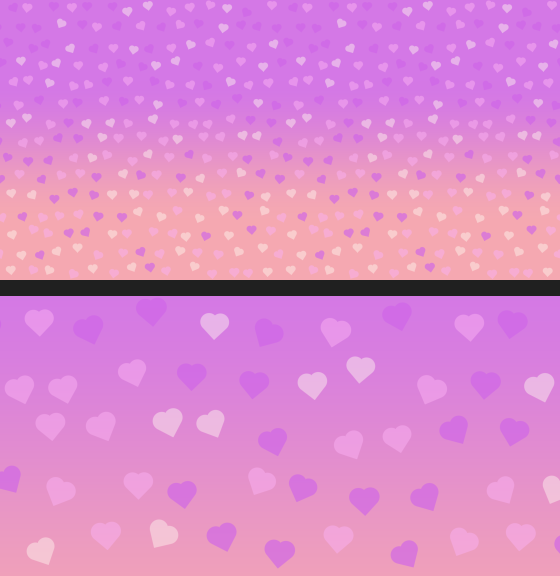
Top, the full canvas; bottom, a detail of the centre.
This pattern is drawn by a WebGL 2 fragment shader. Its source:

```glsl
#version 300 es
precision highp float;
// Confetti of small tilted hearts over a soft orchid-to-salmon gradient.
// Hearts sit on a staggered, jittered grid that repeats once per canvas height;
// each is a distance function in one of three translucent tints.
uniform vec2 u_resolution;
out vec4 fragColor;

const vec2 GRID = vec2(14.0, 15.0); // hearts per square tile

vec3 hash3(vec2 p) {
  vec3 q = fract(vec3(p.xyx) * vec3(0.1031, 0.1030, 0.0973) + 0.37);
  q += dot(q, q.yxz + 33.33);
  return fract((q.xxy + q.yzz) * q.zyx);
}

float dot2(vec2 v) { return dot(v, v); }

// Heart with its tip at the origin, about 1.2 wide and 1.1 high
float heartDistance(vec2 p) {
  p.x = abs(p.x);
  if (p.x + p.y > 1.0) return length(p - vec2(0.25, 0.75)) - sqrt(2.0) / 4.0;
  float edge = min(dot2(p - vec2(0.0, 1.0)), dot2(p - 0.5 * max(p.x + p.y, 0.0)));
  return sqrt(edge) * sign(p.x - p.y);
}

vec3 background(float height) {
  vec3 orchid = vec3(0.83, 0.47, 0.90);
  vec3 salmon = vec3(0.96, 0.66, 0.695);
  return mix(salmon, orchid, smoothstep(0.2, 0.71, height));
}

// Tint colour with its opacity in alpha
vec4 heartTint(float pick) {
  if (pick < 0.34) return vec4(0.81, 0.39, 0.91, 0.65); // violet
  if (pick < 0.67) return vec4(0.98, 0.69, 0.95, 0.5);  // pink
  return vec4(1.0, 0.97, 0.94, 0.45);                   // cream
}

void main() {
  vec2 uv = gl_FragCoord.xy / u_resolution.y;
  float pixel = 1.0 / u_resolution.y;
  vec3 color = background(uv.y);

  // Visit the surrounding cells, since jittered hearts cross cell borders
  float row = floor(uv.y * GRID.y);
  for (int j = -1; j <= 1; j++) {
    float y = row + float(j);
    float stagger = 0.5 * mod(y, 2.0);
    float column = floor(uv.x * GRID.x - stagger);
    for (int i = -1; i <= 1; i++) {
      float x = column + float(i);
      vec2 id = vec2(mod(x, GRID.x), y + 3.0);
      vec3 placement = hash3(id);
      vec3 style = hash3(id + 57.0);

      vec2 jitter = 0.44 * (placement.xy - 0.5);
      vec2 center = (vec2(x + stagger, y) + 0.5 + jitter) / GRID;
      float tilt = 1.15 * (placement.z - 0.5);
      float c = cos(tilt), s = sin(tilt);
      float size = mix(0.027, 0.029, style.y);

      vec2 local = mat2(c, -s, s, c) * (uv - center) / size + vec2(0.0, 0.55);
      float d = (heartDistance(local) - 0.03) * size;
      vec4 tint = heartTint(style.x);
      color = mix(color, tint.rgb, tint.a * smoothstep(0.7, -0.7, d / pixel));
    }
  }
  fragColor = vec4(color, 1.0);
}
```
